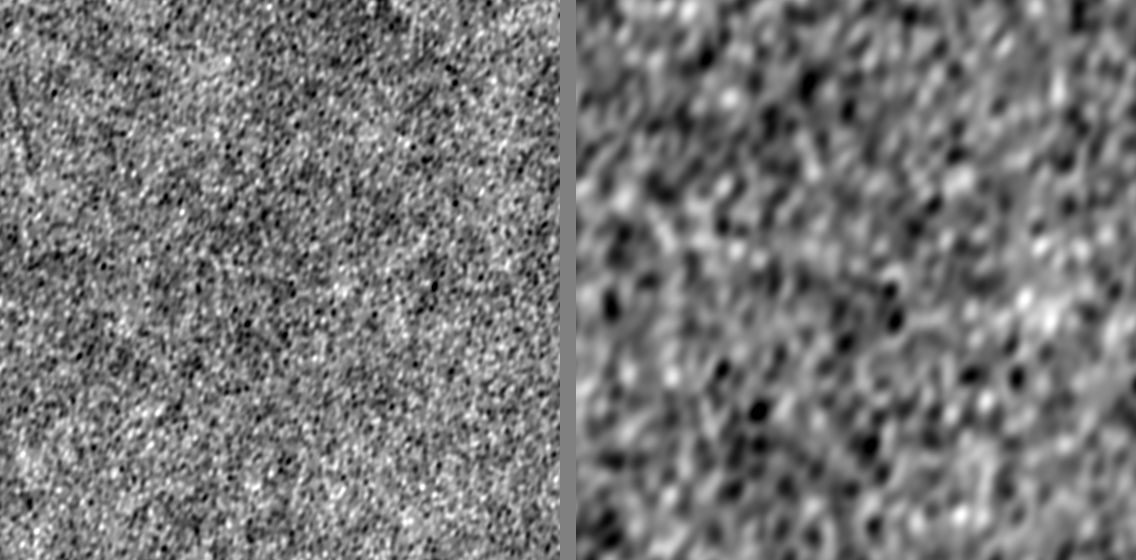
Left: the whole. Right: its middle third, enlarged.
Reproduce this texture procedurally as a Shadertoy shader.

```glsl
#define BASE_GREY 0.488
#define GRAIN_CELLS vec2(112.0, 80.0)
#define GRAIN_CONTRAST 0.134
#define CLUMP_CELLS vec2(36.0, 27.0)
#define CLUMP_CONTRAST 0.045
#define CLOUD_CELLS vec2(10.0, 8.0)
#define CLOUD_CONTRAST 0.040
#define GRAIN_TILT 0.42
#define PATCH_LIGHT 0.19
#define PATCH_DARK 0.09
#define SCRATCH_DEPTH 0.22

// Three random values per cell
vec3 hash3(ivec3 cell) {
    uvec3 v = uvec3(cell + 4096) * 1664525u + 1013904223u;
    v.x += v.y * v.z; v.y += v.z * v.x; v.z += v.x * v.y;
    v ^= v >> 16u;
    v.x += v.y * v.z; v.y += v.z * v.x; v.z += v.x * v.y;
    return vec3(v >> 8u) / 16777216.0;
}

// Cellular noise: soft light and dark spots, scaled to unit deviation
float spotNoise(vec2 p, int seed) {
    ivec2 home = ivec2(floor(p));
    float sum = 0.0;
    for (int y = -1; y <= 1; y++)
    for (int x = -1; x <= 1; x++)
    for (int spot = 0; spot < 2; spot++) {
        ivec2 cell = home + ivec2(x, y);
        vec3 rnd = hash3(ivec3(cell, seed * 2 + spot));
        vec2 offset = p - vec2(cell) - rnd.xy;
        float falloff = max(0.0, 1.0 - dot(offset, offset));
        sum += (2.0 * rnd.z - 1.0) * falloff * falloff * falloff;
    }
    return sum / 0.547;
}

float softEllipse(vec2 p, vec2 center, vec2 radius) {
    vec2 d = (p - center) / radius;
    return exp(-dot(d, d));
}

float softLine(vec2 p, vec2 a, vec2 b, float width) {
    vec2 ab = b - a;
    float t = clamp(dot(p - a, ab) / dot(ab, ab), 0.0, 1.0);
    float d = length(p - a - ab * t) / width;
    return exp(-d * d);
}

void mainImage(out vec4 fragColor, in vec2 fragCoord) {
    vec2 uv = fragCoord / iResolution.xy;

    // Frame along the lean of the grain
    float c = cos(GRAIN_TILT), s = sin(GRAIN_TILT);
    vec2 leaning = vec2(c * uv.x - s * uv.y, s * uv.x + c * uv.y);

    // Fine grain over clumps and clouds
    float grey = BASE_GREY + 0.05 * (0.5 - uv.y);
    grey += GRAIN_CONTRAST * spotNoise(leaning * GRAIN_CELLS, 1);
    grey += CLUMP_CONTRAST * spotNoise(leaning * CLUMP_CELLS, 2);
    grey += CLOUD_CONTRAST * spotNoise(leaning * CLOUD_CELLS, 3);

    // Pale patches at the upper right, dark area along the top
    grey += PATCH_LIGHT * softEllipse(uv, vec2(0.89, 0.79), vec2(0.05, 0.11));
    grey += PATCH_LIGHT * softEllipse(uv, vec2(0.95, 0.98), vec2(0.09, 0.07));
    grey -= PATCH_DARK * softEllipse(uv, vec2(0.66, 0.92), vec2(0.24, 0.12));

    // Scratch with a lit edge at the upper left
    grey -= SCRATCH_DEPTH * softLine(uv, vec2(0.015, 0.86), vec2(0.062, 0.70), 0.007);
    grey += SCRATCH_DEPTH * softLine(uv, vec2(0.012, 0.80), vec2(0.040, 0.70), 0.008);

    fragColor = vec4(vec3(clamp(grey, 0.0, 1.0)), 1.0);
}
```
